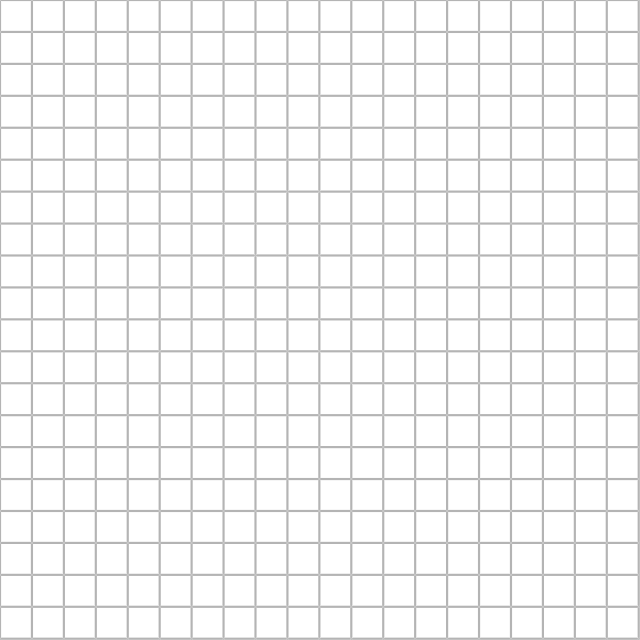
Write a Shadertoy shader that draws this pattern.

```glsl
// Draws a plain square grid of thin grey lines on white paper, 20 cells each way.
#define PITCH 0.0499       // spacing of the lines, from the top left corner
#define LINE_WIDTH 0.0034
#define PAPER vec3(1.0)
#define LINE_GREY vec3(0.705)
#define CROSS_GREY vec3(0.775)

// Coverage of the vertical (x) and horizontal (y) lines at p.
vec2 lineCoverage(vec2 p, vec2 pixel) {
    vec2 distToLine = abs(fract(p / PITCH + 0.5) - 0.5) * PITCH;
    return clamp((0.5 * LINE_WIDTH - distToLine) / pixel + 0.5, 0.0, 1.0);
}

void mainImage(out vec4 fragColor, in vec2 fragCoord) {
    vec2 pixel = 1.0 / iResolution.xy;
    vec2 p = fragCoord * pixel;
    p.y = 1.0 - p.y;

    vec2 cover = lineCoverage(p, pixel);

    // Lines, slightly paler where they cross
    vec3 ink = mix(LINE_GREY, CROSS_GREY, cover.x * cover.y);
    vec3 color = mix(PAPER, ink, max(cover.x, cover.y));

    fragColor = vec4(color, 1.0);
}
```
